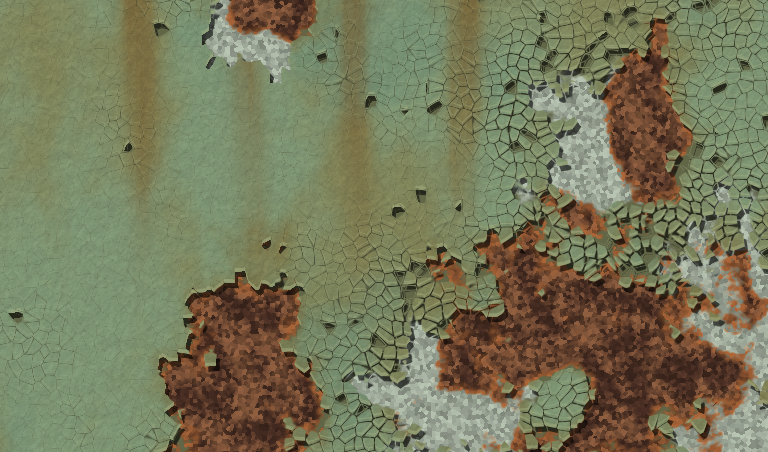
Reproduce this texture procedurally as a WebGL 1 fragment shader.

```glsl
precision highp float;
// Cracked green paint peeling off rusted metal, with pale primer and rust runs.
uniform vec2 u_resolution;

vec2 hash2(vec2 p) {
  return fract(sin(vec2(dot(p, vec2(127.1, 311.7)), dot(p, vec2(269.5, 183.3)))) * 43758.5);
}

// Cellular noise: centre of the nearest cell, distance to its border, random value
vec4 cells(vec2 p) {
  float nearest = 8.0, second = 8.0;
  vec2 centre = p;
  for (int j = -1; j <= 1; j++) {
    for (int i = -1; i <= 1; i++) {
      vec2 corner = floor(p) + vec2(float(i), float(j));
      vec2 site = corner + 0.05 + 0.9 * hash2(corner);
      float d = distance(p, site);
      if (d < nearest) {
        second = nearest;
        nearest = d;
        centre = site;
      } else {
        second = min(second, d);
      }
    }
  }
  return vec4(centre, second - nearest, hash2(floor(centre) + 17.0).x);
}

// Layered, turned and bent sines, roughly -1 to 1
float waves(vec2 p) {
  float sum = 0.0, amplitude = 0.55;
  for (int i = 0; i < 5; i++) {
    p = mat2(0.8, 0.6, -0.6, 0.8) * p;
    sum += amplitude * sin(p.x + 1.7 * sin(p.y + float(i))) * cos(1.1 * p.y + 1.3 * sin(0.7 * p.x));
    p = p * 1.9 + 3.1;
    amplitude *= 0.58;
  }
  return sum;
}

// Soft ellipse: 1 in the middle, 0 on the rim, negative outside
float blot(vec2 p, vec2 centre, vec2 radius) {
  return 1.0 - length((p - centre) / radius);
}

float rustArea(vec2 p) {
  float low = max(blot(p, vec2(0.54, 0.15), vec2(0.13, 0.22)), blot(p, vec2(1.33, 0.21), vec2(0.29, 0.25)));
  float high = max(blot(p, vec2(0.65, 0.98), vec2(0.12, 0.06)), blot(p, vec2(1.44, 0.74), vec2(0.08, 0.15)));
  float island = max(0.0, blot(p, vec2(1.25, 0.13), vec2(0.1, 0.09)));
  return max(low, high) - 1.8 * island + 0.7 * waves(p * 14.0);
}

float primerArea(vec2 p) {
  float low = max(blot(p, vec2(1.64, 0.26), vec2(0.12, 0.25)), blot(p, vec2(0.99, 0.09), vec2(0.14, 0.13)));
  float high = max(blot(p, vec2(0.56, 0.93), vec2(0.09, 0.11)), blot(p, vec2(1.32, 0.68), vec2(0.12, 0.14)));
  return max(low, high) + 0.7 * waves(p * 16.0 + 5.0);
}

// How brittle the paint is
float looseness(vec2 p) {
  float side = max(blot(p, vec2(1.45, 0.5), vec2(0.5, 0.75)), blot(p, vec2(0.95, 0.1), vec2(0.4, 0.35)));
  return clamp(0.05 + max(side, 0.0) + 0.5 * waves(p * 6.0 + 2.0), 0.0, 1.0);
}

// Positive where the paint is gone: worn areas, lost chips and open cracks
float bareness(vec2 p) {
  vec2 bent = p + 0.006 * vec2(sin(41.0 * p.y + 9.0 * p.x), sin(37.0 * p.x));
  vec4 cell = cells(bent * 38.0);
  vec2 q = p + 0.6 * (cell.xy / 38.0 - bent);
  float loose = looseness(q);
  float worn = 8.0 * (max(rustArea(q), primerArea(q)) + 0.4 * (cell.w - 0.5));
  float chip = mix(-1.0, cell.z - 0.15, step(1.0 - 0.2 * loose, cell.w));
  float crack = 0.2 * loose - cell.z - 0.02;
  return max(worn, max(chip, crack));
}

float coverLost(vec2 p) {
  return smoothstep(-0.1, 0.12, bareness(p));
}

void main() {
  vec2 p = gl_FragCoord.xy / u_resolution.y;
  vec2 toLight = vec2(-0.55, 0.83);
  float rusty = rustArea(p);
  float mottle = waves(p * vec2(5.0, 3.0) + 1.0);
  float grain = cells(p * 110.0).w - 0.5;

  // Rust runs down from the top edge
  float run = 0.0;
  for (int i = 0; i < 4; i++) {
    float k = float(i);
    float x = p.x - 0.31 - 0.24 * k + 0.008 * sin(7.0 * p.y + k);
    float strength = 0.45 + 0.2 * abs(k - 1.5);
    run += strength * exp(-x * x * 900.0) * smoothstep(0.25 + 0.1 * sin(k * 5.0), 1.05, p.y);
  }
  run *= 0.85 + 0.4 * waves(vec2(p.x * 60.0, p.y * 3.0));

  // Paint with olive mottling, stains and a fine bumpy relief
  vec3 paint = mix(vec3(0.49, 0.58, 0.45), vec3(0.5, 0.51, 0.34), smoothstep(-0.25, 0.65, mottle + 1.2 * run));
  paint = mix(paint, vec3(0.42, 0.55, 0.46), 0.5 * smoothstep(0.15, 0.7, waves(p * 4.0 + 8.0)));
  paint = mix(paint, vec3(0.45, 0.32, 0.15), clamp(run, 0.0, 0.85));
  paint = mix(paint, vec3(0.46, 0.42, 0.24), 0.5 * smoothstep(-0.6, 0.1, rusty));
  float relief = waves(p * 45.0) - waves((p + toLight * 0.004) * 45.0);
  paint *= 1.0 + 0.13 * relief + 0.05 * grain;

  // Ground below the paint: undercoat, speckled primer, rust with orange rims
  vec3 primer = vec3(0.61, 0.65, 0.59) * (1.0 + 0.4 * grain);
  vec3 rust = mix(vec3(0.27, 0.17, 0.13), vec3(0.47, 0.31, 0.21), smoothstep(-0.5, 0.6, waves(p * 26.0) + 0.7 * grain));
  rust = mix(vec3(0.56, 0.33, 0.18), rust, smoothstep(0.0, 0.3, rusty)) * (1.0 + 0.45 * grain);
  vec3 ground = mix(vec3(0.38, 0.4, 0.28), primer, smoothstep(-0.25, 0.0, primerArea(p)));
  ground = mix(ground, rust, smoothstep(-0.15, 0.05, rusty + 0.2 * grain));

  // Curled lips catch the light and cast shadows down to the right
  float bare = coverLost(p);
  float shadow = bare * (1.0 - coverLost(p + toLight * 0.014));
  float lip = (1.0 - bare) * coverLost(p - vec2(0.0, 0.008));
  paint = mix(paint, vec3(0.66, 0.7, 0.52), 0.5 * lip);
  ground *= 1.0 - 0.62 * shadow;
  gl_FragColor = vec4(mix(paint, ground, bare), 1.0);
}
```
